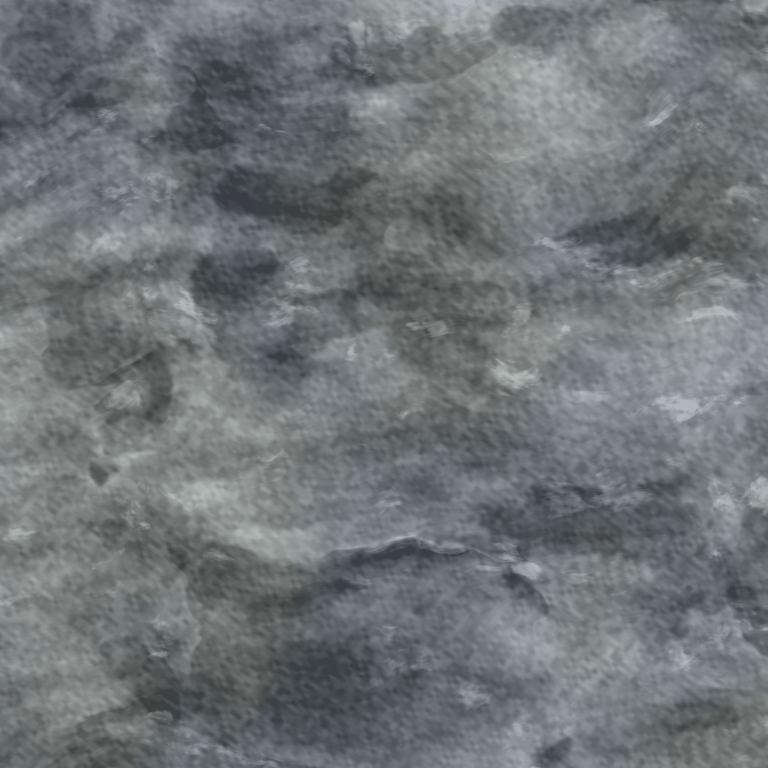
Reproduce this texture procedurally as a Shadertoy shader.

```glsl
// Weathered blue-grey slate: streaked grain, broken layers with pale rims, dark pits.

const vec3 DARK_SLATE = vec3(0.26, 0.28, 0.30);
const vec3 PALE_SLATE = vec3(0.64, 0.67, 0.69);
const vec3 OLIVE_TINT = vec3(0.012, 0.006, -0.022);

const vec2 PATCH_SCALE  = vec2(3.2, 5.6);
const vec2 LAYER_SCALE  = vec2(2.7, 4.0);
const vec2 STREAK_SCALE = vec2(9.0, 19.0);
const vec2 PIT_SCALE    = vec2(4.0, 8.0);
const vec2 FLECK_SCALE  = vec2(13.0, 27.0);
const vec2 GRAIN_SCALE  = vec2(125.0, 175.0);

const float BASE_TONE       = 0.47;
const float PATCH_CONTRAST  = 0.85;
const float STREAK_CONTRAST = 1.10;
const float GRAIN_CONTRAST  = 0.32;
const float LAYER_CONTRAST  = 0.15;
const float RIM_LIGHT       = 0.30;
const float PIT_DEPTH       = 0.27;
const float FLECK_LIGHT     = 0.42;
const float WARP_AMOUNT     = 0.13;

const mat2 OCTAVE_TURN = mat2(0.8, 0.6, -0.6, 0.8);

float hash(vec2 p) {
    return fract(sin(dot(p, vec2(127.1, 311.7))) * 43758.5453);
}

float valueNoise(vec2 p) {
    vec2 cell = floor(p);
    vec2 f = fract(p);
    f = f * f * (3.0 - 2.0 * f);
    float bottom = mix(hash(cell), hash(cell + vec2(1.0, 0.0)), f.x);
    float top = mix(hash(cell + vec2(0.0, 1.0)), hash(cell + vec2(1.0, 1.0)), f.x);
    return mix(bottom, top, f.y);
}

// Layered noise, normalised to the range 0 to 1
float fbm(vec2 p, float gain) {
    float sum = 0.0, total = 0.0, weight = 1.0;
    for (int octave = 0; octave < 5; octave++) {
        sum += weight * valueNoise(p);
        total += weight;
        weight *= gain;
        p = OCTAVE_TURN * p * 2.03 + 17.3;
    }
    return sum / total;
}

// Step across a broken layer edge, with a patchy pale rim on its upper side
float layerTone(vec2 p, float rimMask) {
    float height = fbm(p, 0.5) - 0.5;
    float raised = smoothstep(-0.012, 0.012, height);
    float rim = raised * exp(-max(height, 0.0) * 45.0);
    return LAYER_CONTRAST * (raised - 0.5) + RIM_LIGHT * rim * rimMask;
}

void mainImage(out vec4 fragColor, in vec2 fragCoord) {
    vec2 uv = fragCoord / iResolution.y;

    // Irregular bending of the bedding
    vec2 bend = vec2(fbm(uv * 4.0 + 3.7, 0.5), fbm(uv * 4.0 + 41.2, 0.5)) - 0.5;
    vec2 rock = uv + WARP_AMOUNT * bend * vec2(1.6, 1.0);

    // Broad patches, streaks and fine grain
    float patches = fbm(rock * PATCH_SCALE + 8.1, 0.5) - 0.5;
    float streaks = fbm(rock * STREAK_SCALE + 25.4, 0.62) - 0.5;
    float grain = valueNoise(OCTAVE_TURN * uv * GRAIN_SCALE) - 0.5;
    float tone = BASE_TONE + PATCH_CONTRAST * patches
               + STREAK_CONTRAST * streaks + GRAIN_CONTRAST * grain;

    // Broken layers
    float rimMask = smoothstep(0.42, 0.62, fbm(uv * 7.0 + 63.0, 0.6));
    tone += layerTone(rock * LAYER_SCALE + 52.6, rimMask);

    // Dark pits and pale flecks
    float pit = smoothstep(0.36, 0.30, fbm(rock * PIT_SCALE + 91.5, 0.5));
    float fleck = smoothstep(0.62, 0.78, fbm(rock * FLECK_SCALE + 74.8, 0.6));
    tone += FLECK_LIGHT * fleck - PIT_DEPTH * pit;

    // Colour, with faint olive areas
    vec3 color = mix(DARK_SLATE, PALE_SLATE, clamp(tone, -0.08, 1.12));
    color += OLIVE_TINT * smoothstep(0.48, 0.68, fbm(uv * 3.5 + 33.0, 0.5));
    fragColor = vec4(color, 1.0);
}
```
